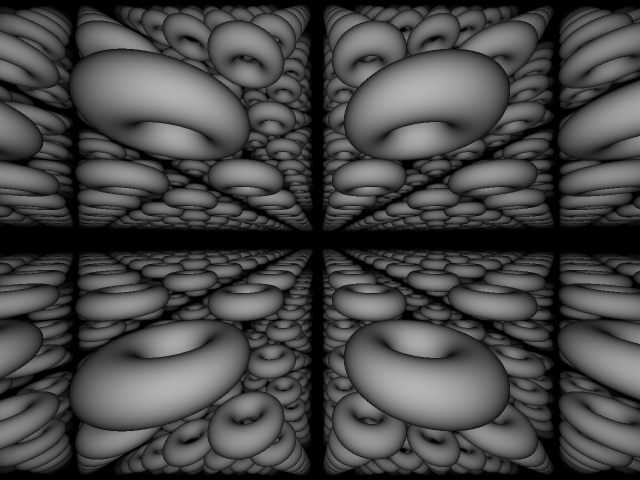
Give the GLSL for this pattern, as a Shadertoy shader.

```glsl
#define RING_RADIUS 0.2
#define TUBE_RADIUS 0.1
#define CAMERA vec3(0.1, 0.0, 0.511)
#define FAR 13.0
#define FADE_START 8.0
#define BRIGHTNESS 0.8
#define FALLOFF 0.15
#define STEPS 96
#define SAMPLES 2

// Position inside a unit cell, measured from its centre
vec3 cellPoint(vec3 p) {
    return fract(p) - 0.5;
}

// Distance to a lattice of flat-lying rings
float ringLattice(vec3 p) {
    vec3 q = cellPoint(p);
    return length(vec2(length(q.xz) - RING_RADIUS, q.y)) - TUBE_RADIUS;
}

// The surface normal points away from the centre line of the tube
vec3 ringNormal(vec3 p) {
    vec3 q = cellPoint(p);
    vec2 core = RING_RADIUS * q.xz / max(length(q.xz), 1e-4);
    return normalize(q - vec3(core.x, 0.0, core.y));
}

float march(vec3 ray) {
    float travel = 0.0;
    for (int i = 0; i < STEPS; i++) {
        float gap = ringLattice(CAMERA + ray * travel);
        if (gap < 0.0004 * (1.0 + travel) || travel > FAR) break;
        travel += gap;
    }
    return travel;
}

// Light carried by the camera, dimming with distance
float shade(vec2 uv) {
    vec3 ray = normalize(vec3(uv, 1.0));
    float travel = march(ray);
    float facing = max(dot(ringNormal(CAMERA + ray * travel), -ray), 0.0);
    float fade = 1.0 - smoothstep(FADE_START, FAR, travel);
    return BRIGHTNESS * facing * fade / (1.0 + FALLOFF * travel);
}

void mainImage(out vec4 fragColor, in vec2 fragCoord) {
    // Average a small grid of samples to smooth the edges
    float light = 0.0;
    for (int j = 0; j < SAMPLES; j++) {
        for (int i = 0; i < SAMPLES; i++) {
            vec2 offset = (vec2(i, j) + 0.5) / float(SAMPLES) - 0.5;
            vec2 uv = (2.0 * (fragCoord + offset) - iResolution.xy) / iResolution.y;
            light += shade(uv);
        }
    }
    fragColor = vec4(vec3(light / float(SAMPLES * SAMPLES)), 1.0);
}
```
